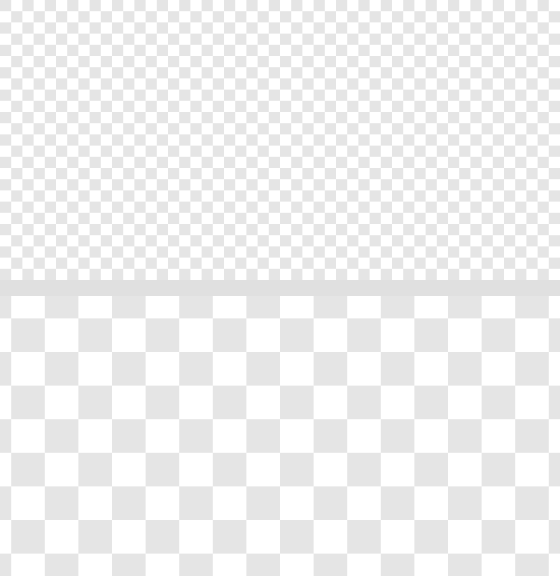
Top: the whole. Bottom: its middle third, enlarged.
Reproduce this pattern procedurally as a Shadertoy shader.

```glsl
// Pale checkerboard of square cells in white and light grey, 50 across by 25 down.
// Each axis is a square wave averaged over one pixel; the product of the two
// waves gives the exact, smooth-edged share of grey in that pixel.

#define ROWS 25.0
#define GREY vec3(0.898)
#define WHITE vec3(1.0)

// Integral of a wave that is +1 on even cells and -1 on odd cells
vec2 waveIntegral(vec2 p) {
    return -2.0 * abs(fract(0.5 * p) - 0.5);
}

// Mean of that wave over a box of the given width
vec2 filteredWave(vec2 p, float width) {
    return (waveIntegral(p + 0.5 * width) - waveIntegral(p - 0.5 * width)) / width;
}

void mainImage(out vec4 fragColor, in vec2 fragCoord) {
    // Cell units, tied to the canvas height
    float pixelWidth = ROWS / iResolution.y;
    vec2 cellPos = fragCoord * pixelWidth;

    // Grey where both axes share parity, starting at the lower left
    vec2 wave = filteredWave(cellPos, pixelWidth);
    float greyShare = 0.5 + 0.5 * wave.x * wave.y;

    fragColor = vec4(mix(WHITE, GREY, greyShare), 1.0);
}
```
